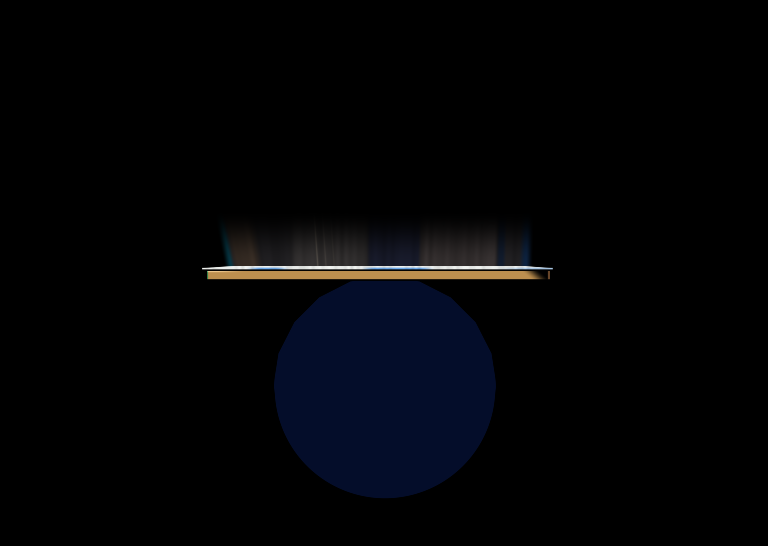
Give the GLSL for this background, as a WebGL 2 fragment shader.

```glsl
#version 300 es
precision highp float;
// A thin gilded shelf with a bright rim rests on a dark navy disc, while a
// faint curtain of tinted light rises above it on black. Built from box and
// polygon distances plus soft vertical bands; the canvas is 100 units high.
uniform vec2 u_resolution;
out vec4 outColor;

float hash(float n) { return fract(sin(n * 91.7) * 4375.85); }

float noise(float x) {
  float i = floor(x), f = fract(x);
  return mix(hash(i), hash(i + 1.0), f * f * (3.0 - 2.0 * f));
}

// 1 between a and b, with edges of the given softness
float band(float x, float a, float b, float soft) {
  return smoothstep(a - soft, a + soft, x) * (1.0 - smoothstep(b - soft, b + soft, x));
}

// Disc: faceted above its centre, round below, cut flat under the shelf
float discDistance(vec2 p) {
  vec2 q = p - vec2(0.18, -21.06);
  float sector = radians(18.0);
  float angle = mod(atan(q.x, q.y), sector) - 0.5 * sector;
  float facets = length(q) * cos(angle) - 20.25;
  float circle = length(q) - 20.2;
  return max(mix(circle, facets, smoothstep(-2.0, 3.0, q.y)), p.y + 1.45);
}

// Curtain of light, leaning outward at the left
vec3 curtain(vec2 p) {
  float rise = p.y - 1.0;
  float x = p.x + 0.2 * rise * smoothstep(-14.0, -28.0, p.x) - 0.03 * rise * step(0.0, p.x);
  vec3 c = vec3(0.125, 0.12, 0.13);
  c = mix(c, vec3(0.21, 0.17, 0.14), band(x, -27.2, -22.8, 0.8));
  c = mix(c, vec3(0.19, 0.18, 0.18), band(x, -16.8, -3.0, 1.0));
  c = mix(c, vec3(0.09, 0.10, 0.16), band(x, -2.8, 6.5, 0.5));
  c = mix(c, vec3(0.20, 0.18, 0.18), band(x, 6.6, 20.5, 0.5));
  c = mix(c, vec3(0.07, 0.11, 0.18), band(x, 20.8, 22.0, 0.4));
  c = mix(c, vec3(0.05, 0.13, 0.24), band(x, 25.2, 28.0, 0.6));
  c = mix(c, vec3(0.02, 0.20, 0.25), band(x, -30.0, -27.6, 0.5));
  c *= 0.9 + 0.2 * noise(x * 1.3);
  // Fine slanted streaks
  for (int i = 0; i < 3; i++) {
    float k = float(i);
    float streak = x + 12.1 - 1.5 * k + 0.07 * rise;
    c += vec3(0.11, 0.10, 0.08) / (1.0 + k) * exp(-streak * streak * 40.0);
  }
  float fade = 1.0 - smoothstep(1.5, 11.5, p.y);
  return c * fade * band(x, -28.5, 26.6, 0.7) * step(0.8, p.y);
}

void main() {
  vec2 p = (gl_FragCoord.xy - 0.5 * u_resolution) * 100.0 / u_resolution.y;
  float aa = 50.0 / u_resolution.y;
  vec3 color = curtain(p);

  // Navy disc
  vec3 navy = vec3(0.016, 0.051, 0.165);
  color = mix(color, navy, 1.0 - smoothstep(-aa, aa, discDistance(p)));

  // Gold shelf, burnt away along a slope at its right end
  float shelf = band(p.x, -32.4, 30.4, aa) * band(p.y, -1.15, 0.38, aa);
  float burn = smoothstep(25.5, 29.0, p.x + 1.2 * p.y);
  vec3 gold = vec3(0.74, 0.56, 0.31) * (1.0 - burn);
  gold += vec3(0.40, 0.27, 0.16) * band(p.x, 30.0, 30.4, aa);
  gold = mix(gold, vec3(0.20, 0.50, 0.28), band(p.x, -32.5, -32.2, aa));
  gold += vec3(0.25, 0.28, 0.30) * smoothstep(-25.0, -31.0, p.x) * smoothstep(0.0, 0.4, p.y);
  color = mix(color, gold, shelf);

  // Bright rim, thinning to both ends, with blue reflections underneath
  float taper = smoothstep(-33.5, -27.0, p.x) * (1.0 - smoothstep(25.0, 31.0, p.x));
  float rim = band(p.x, -33.3, 30.9, aa) * band(p.y, 0.66, 0.95 + 0.32 * taper, aa);
  float blue = band(p.x, -3.0, 8.0, 1.5) + band(p.x, -24.0, -18.5, 1.5);
  blue += 0.5 * smoothstep(20.0, 27.0, p.x);
  vec3 rimColor = mix(vec3(0.93, 0.94, 0.93), vec3(0.42, 0.66, 0.92),
                      blue * (1.0 - smoothstep(0.8, 1.15, p.y)));
  rimColor *= 0.92 + 0.1 * noise(p.x * 1.7);
  color = mix(color, rimColor, rim);

  outColor = vec4(color, 1.0);
}
```
